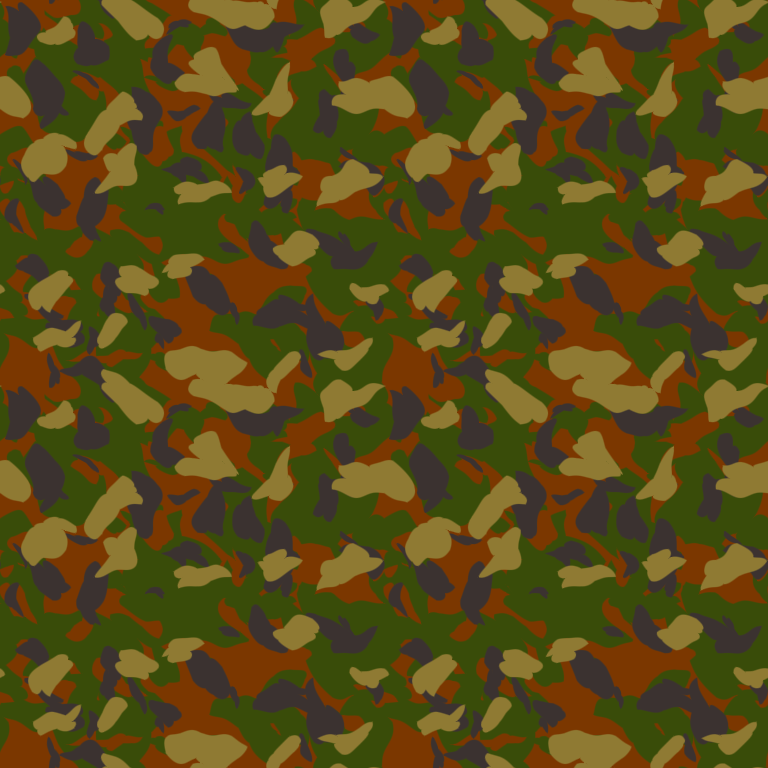
Write a Shadertoy shader that draws this pattern.

```glsl
const float TAU = 6.2831853;

vec3 hash3(vec3 p) {
    p = fract(p * vec3(0.1031, 0.1030, 0.0973) + 0.137);
    p += dot(p, p.yxz + 33.33);
    return fract((p.xxy + p.yxx) * p.zyx);
}

// Radius of a ragged outline: random corners joined around the full turn
float outline(vec2 q, vec2 cell, float seed) {
    const float CORNERS = 9.0;
    float turn = (atan(q.y, q.x) / TAU + 0.5) * CORNERS;
    float corner = floor(turn);
    float a = hash3(vec3(cell, seed + 3.0 + mod(corner, CORNERS))).y;
    float b = hash3(vec3(cell, seed + 3.0 + mod(corner + 1.0, CORNERS))).y;
    return 0.55 + 0.9 * mix(a, b, turn - corner);
}

// Coverage of bent, tilted patches, one per cell, repeating with the unit tile
float patches(vec2 p, float count, vec2 radii, float tilt, float seed) {
    p *= count;
    vec2 home = floor(p);
    float d = 9.0;
    for (int j = -1; j <= 1; j++)
    for (int i = -1; i <= 1; i++) {
        vec2 cell = home + vec2(i, j);
        vec2 id = mod(cell, count);
        vec3 place = hash3(vec3(id, seed));
        vec3 form = hash3(vec3(id, seed + 1.0));

        vec2 q = p - cell - 0.5 - 0.8 * (place.xy - 0.5);
        float angle = tilt + 1.6 * (place.z - 0.5);
        float c = cos(angle), s = sin(angle);
        q = vec2(c * q.x + s * q.y, c * q.y - s * q.x);
        q /= radii * (0.65 + 0.7 * form.x);
        q.y += 1.2 * (form.y - 0.5) * (q.x * q.x - 0.4);
        d = min(d, length(q) - outline(q, id, seed));
    }
    float w = clamp(fwidth(d), 0.0001, 0.3) * 0.75;
    return 1.0 - smoothstep(-w, w, d);
}

void mainImage(out vec4 fragColor, in vec2 fragCoord) {
    const vec3 GREEN = vec3(0.225, 0.300, 0.035);
    const vec3 BROWN = vec3(0.482, 0.216, 0.000);
    const vec3 DARK  = vec3(0.232, 0.198, 0.188);
    const vec3 TAN   = vec3(0.562, 0.478, 0.200);

    // Two tiles across the canvas, gently warped so the edges curve
    vec2 p = 2.0 * fragCoord / iResolution.y;
    p += 0.010 * sin(TAU * (p.yx * vec2(5.0, 4.0) + vec2(0.1, 0.6)));
    p += 0.005 * sin(TAU * (p.yx * vec2(9.0, 11.0) + p * 3.0));

    // Broad ground areas, broken up by smaller pieces of each other
    vec3 col = BROWN;
    col = mix(col, GREEN, patches(p, 4.0, vec2(0.55, 0.38), -0.6, 20.0));
    col = mix(col, BROWN, patches(p, 6.0, vec2(0.34, 0.17), -0.3, 40.0));
    col = mix(col, GREEN, patches(p, 6.0, vec2(0.32, 0.15), -0.5, 60.0));

    // Dark patches and flecks, then the tan patches on top
    col = mix(col, DARK, patches(p, 5.0, vec2(0.34, 0.17), -0.9, 80.0));
    col = mix(col, DARK, patches(p, 6.0, vec2(0.20, 0.08), -0.7, 100.0));
    col = mix(col, TAN, patches(p, 5.0, vec2(0.36, 0.175), 0.15, 120.0));

    fragColor = vec4(col, 1.0);
}
```
